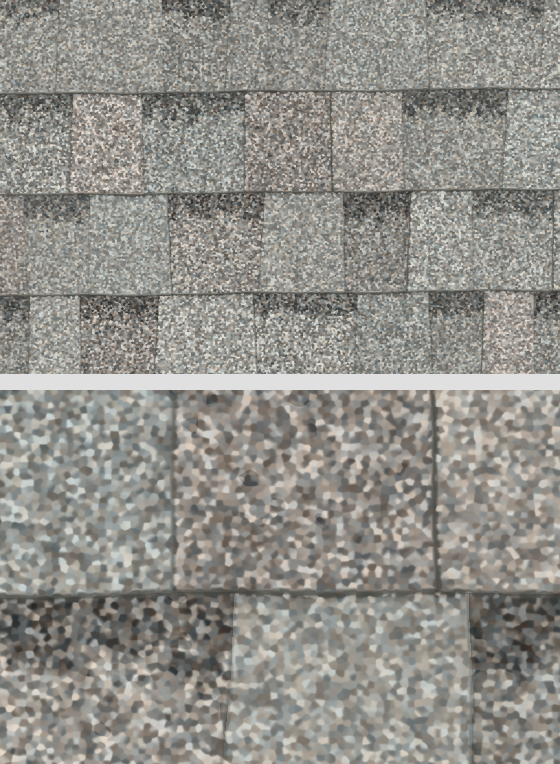
Top, the full canvas; bottom, a detail of the centre.
Reproduce this texture procedurally as a Shadertoy shader.

```glsl
// Weathered asphalt roof shingles: four courses of uneven tabs, raised and recessed in turn.
// Each course spaces its seams by a cosine-bent series; blended cellular noise makes the
// granules, and recessed tabs carry a ragged dark band under the course above.

const float TAU = 6.2832;
const float COURSE_HEIGHT = 0.1803;  // all lengths are in canvas widths
const float FIRST_COURSE_END = 0.1693;
const float COURSE_TILT = 0.011;
const int MAX_SEAMS = 9;

const vec3 STONE = vec3(1.0, 0.997, 0.957);
const vec3 BROWN = vec3(1.02, 0.98, 0.935);
const vec3 SLATE = vec3(0.985, 1.0, 0.968);
const vec3 SEAM_COLOR = vec3(0.29, 0.29, 0.27);

// Seam spacing per course: start, pitch, bend amount, bend centre.
const vec4 SPACING[4] = vec4[4](
    vec4(0.091, 0.139, 0.0625, 1.2), vec4(0.118, 0.155, -0.018, 1.0),
    vec4(0.044, 0.137, 0.0234, 3.8), vec4(0.052, 0.135, 0.0495, 4.5));
// Bend period in tabs, and the tab from which the raised/recessed order shifts.
const vec2 RHYTHM[4] = vec2[4](
    vec2(5.5, 99.0), vec2(3.0, 4.0), vec2(5.0, 0.0), vec2(6.0, 99.0));

vec3 hash3(vec2 p) {
    vec3 q = fract(p.xyx * vec3(0.1031, 0.1030, 0.0973));
    q += dot(q, q.yxz + 33.33);
    return fract((q.xxy + q.yzz) * q.zyx);
}

// Cellular noise with softly blended cells: x is brightness, y is tint.
vec2 granules(vec2 p) {
    vec2 cell = floor(p), local = fract(p), sum = vec2(0.0);
    float total = 0.0;
    for (int j = -1; j <= 1; j++)
    for (int i = -1; i <= 1; i++) {
        vec2 offset = vec2(i, j);
        vec3 h = hash3(cell + offset + 37.0);
        vec2 d = offset + 0.1 + 0.8 * h.xy - local;
        float weight = exp(-6.5 * dot(d, d));
        sum += weight * vec2(h.z, fract(h.z * 17.0 + h.x * 5.0));
        total += weight;
    }
    return sum / total;
}

float seamPosition(float k, vec4 spacing, float period) {
    return spacing.x + spacing.y * k + spacing.z * cos(TAU * (k - spacing.w) / period);
}

bool isRecessed(float tab, float shift) {
    return mod(tab + step(shift, tab), 2.0) < 0.5;
}

float stroke(float d, float halfWidth, float blur) {
    return 1.0 - smoothstep(halfWidth - blur, halfWidth + blur, abs(d));
}

void mainImage(out vec4 fragColor, in vec2 fragCoord) {
    float blur = 0.0008 + 0.5 / iResolution.x;
    vec2 p = vec2(fragCoord.x, iResolution.y - fragCoord.y) / iResolution.x;
    vec2 fine = granules(p * vec2(255.0, 275.0));
    vec2 coarse = granules(p * 95.0 + 50.0);

    // Course: slightly tilted, with a gentle waver
    float waver = 0.0012 * sin(p.x * 17.0) + 0.0007 * sin(p.x * 43.0 + 1.0);
    float down = (p.y + COURSE_TILT * p.x + waver - FIRST_COURSE_END) / COURSE_HEIGHT + 1.0;
    float course = floor(down), depth = down - course;
    int index = clamp(int(course), 0, 3);
    vec4 spacing = SPACING[index];
    vec2 rhythm = RHYTHM[index];

    // Seams: find the tab and collect its edge lines and side shadows
    float tab = 0.0, seam = 0.0, shade = 0.0;
    for (int i = 0; i < MAX_SEAMS; i++) {
        float k = float(i);
        vec3 h = hash3(vec2(k * 3.0 + 11.0, course * 7.0 + 5.0));
        bool rightRecessed = isRecessed(k + 1.0, rhythm.y);
        bool leftRecessed = isRecessed(k, rhythm.y);
        float side = rightRecessed ? 1.0 : -1.0;
        float lean = (rightRecessed == leftRecessed) ? 0.003 : 0.013 * h.x * side;
        float d = p.x - seamPosition(k, spacing, rhythm.x) - lean * (depth - 0.5)
                - 0.0006 * sin(depth * 13.0 + h.y * TAU);
        if (d > 0.0) tab = k + 1.0;
        float strength = (rightRecessed == leftRecessed) ? 1.0 : mix(0.3, 0.8, h.z);
        seam = max(seam, strength * stroke(d + 0.002 * (fine.x - 0.5), 0.0014, blur));
        if (d * side > 0.0) shade = max(shade, 0.14 * strength * exp(-abs(d) / 0.004));
    }

    // Tab: own tone, hue and granule contrast
    vec3 look = hash3(vec2(tab * 5.0 + 3.0, course * 13.0 + 29.0));
    bool recessed = isRecessed(tab, rhythm.y);
    float tone = mix(0.535, 0.605, look.x) + (recessed ? 0.0 : 0.022);
    float contrast = mix(0.75, 1.05, look.y);
    float hueAmount = pow(abs(look.z * 2.0 - 1.0), 2.0);
    vec3 hue = mix(STONE, look.z > 0.5 ? BROWN : SLATE, hueAmount);

    // Dark headlap band with a ragged lower edge
    float ragged = depth + 0.20 * (coarse.x - 0.5) + 0.14 * (fine.y - 0.5);
    float band = recessed ? 1.0 - smoothstep(0.17, 0.28, ragged) : 0.0;
    tone -= 0.165 * band;

    // Granules, faint vertical streaks and a few chips
    tone += contrast * (0.41 * (fine.x - 0.5) + 0.07 * (coarse.x - 0.5));
    tone += 0.06 * smoothstep(0.70, 0.90, fine.x) * contrast;
    tone += 0.006 * sin(p.x * 190.0 + 2.0 * sin(p.y * 21.0)) + 0.006 * sin(p.x * 71.0 + p.y * 9.0);
    float chips = step(0.8, look.y) * smoothstep(0.86, 0.92, coarse.x);
    tone -= 0.14 * chips;
    vec3 color = tone * hue;
    color += 0.065 * (fine.y - 0.5) * vec3(1.0, 0.0, -0.7);

    // Seams, then the butt edge of each course and the shadow beneath it
    color = mix(color * (1.0 - shade), SEAM_COLOR, 0.8 * seam);
    float fromButt = (depth < 0.5 ? depth : depth - 1.0) * COURSE_HEIGHT;
    color *= 1.0 - 0.20 * exp(-depth * COURSE_HEIGHT / 0.005);
    float butt = stroke(fromButt + 0.003 * (fine.x - 0.5), 0.0018, blur);
    color = mix(color, SEAM_COLOR + 0.12 * (coarse.x - 0.5), 0.8 * butt);

    fragColor = vec4(clamp(color, 0.0, 1.0), 1.0);
}
```
